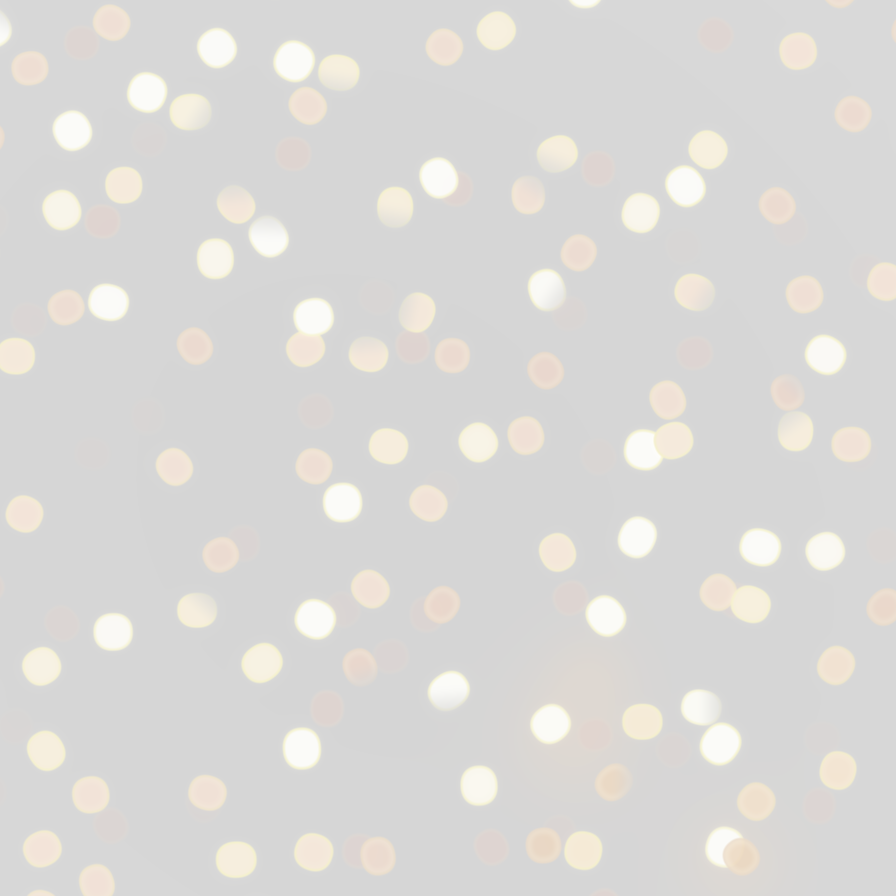
Reproduce this background procedurally as a Shadertoy shader.

```glsl
// Soft bokeh lights on a pale grey field: two jittered grids of slightly
// squashed discs, one faint and one bright, each disc tinted by its own heat
// and edged with a thin yellow rim. A warm haze sits at the lower right.

vec4 hash4(vec2 cell, float seed) {
    vec4 p = fract(vec4(cell.xyxy + seed) * vec4(0.1031, 0.1030, 0.0973, 0.1099));
    p += dot(p, p.wzxy + 33.33);
    return fract((p.xxyz + p.yzzw) * p.zywx);
}

float haze(vec2 p, vec2 center, float size) {
    vec2 d = (p - center) / size;
    return exp(-dot(d, d));
}

// Distance to a rounded, slightly stretched and turned disc.
float discDistance(vec2 d, float radius, float stretch, float angle) {
    float c = cos(angle), s = sin(angle);
    d = abs(mat2(c, -s, s, c) * d) / vec2(1.0 + stretch, 1.0 - stretch);
    return pow(pow(d.x, 2.25) + pow(d.y, 2.25), 1.0 / 2.25) - radius;
}

// Body colour from salmon through cream to white.
vec3 heatColor(float heat) {
    vec3 color = mix(vec3(0.925, 0.845, 0.80), vec3(0.955, 0.895, 0.85), smoothstep(0.0, 0.4, heat));
    color = mix(color, vec3(0.97, 0.945, 0.875), smoothstep(0.4, 0.65, heat));
    return mix(color, vec3(0.985, 0.985, 0.975), smoothstep(0.64, 0.78, heat));
}

vec3 brightDisc(vec3 base, vec2 d, vec4 look, float warmth, float soft) {
    float heat = look.x;
    float radius = mix(0.0196, 0.0222, heat) + 0.001 * (look.y - 0.5);
    float dist = discDistance(d, radius, 0.07 * look.z, 6.283 * look.w);
    float cover = 1.0 - smoothstep(-soft, soft, dist);

    // Body, a little lighter and yellower towards its edge.
    vec3 body = heatColor(heat);
    body.b -= 0.05 * warmth * (1.0 - heat);
    float outer = smoothstep(-0.011, -0.003, dist);
    body = mix(body, vec3(0.965, 0.93, 0.86), 0.4 * outer * (1.0 - smoothstep(0.6, 0.8, heat)));

    // Thin rim.
    float rim = smoothstep(-0.0042, -0.0008, dist);
    vec3 rimColor = mix(vec3(0.92, 0.86, 0.79), vec3(0.96, 0.95, 0.79), smoothstep(0.0, 0.6, heat));
    body = mix(body, rimColor, rim * mix(0.6, 0.85, look.y));

    // Some discs fade across one side.
    vec2 side = vec2(cos(6.283 * look.y), sin(6.283 * look.y));
    float fade = step(0.86, look.z) * smoothstep(-0.3, 1.2, dot(d, side) / radius);
    float alpha = mix(0.85, 0.98, smoothstep(0.0, 0.5, heat)) * (1.0 - 0.7 * fade);

    // Slight spill of light just outside the rim.
    base += vec3(0.025, 0.024, 0.016) * heat * exp(-max(dist, 0.0) / 0.003);
    return mix(base, body, cover * alpha);
}

vec3 faintDisc(vec3 base, vec2 d, vec4 look, float soft) {
    float dist = discDistance(d, 0.0195, 0.05 * look.z, 6.283 * look.w);
    float cover = 1.0 - smoothstep(-1.5 * soft, 1.5 * soft, dist);
    float rim = smoothstep(-0.005, -0.001, dist);
    vec3 tint = mix(vec3(0.89, 0.825, 0.805), vec3(0.89, 0.85, 0.82), rim);
    return mix(base, tint, cover * mix(0.15, 0.75, look.x * look.x));
}

void mainImage(out vec4 fragColor, in vec2 fragCoord) {
    vec2 p = fragCoord / iResolution.y;
    float soft = max(0.0014, 0.75 / iResolution.y);

    // Grey field, lighter towards the corners and the top right.
    vec2 q = fragCoord / iResolution.xy;
    vec3 color = vec3(0.834 + 0.022 * dot(q - 0.5, q - 0.5) + 0.008 * q.x * q.y);

    // Warm haze.
    float glow = haze(q, vec2(0.64, 0.18), 0.07) + 0.6 * haze(q, vec2(0.66, 0.25), 0.05)
               + 0.8 * haze(q, vec2(0.82, 0.04), 0.06);
    color = mix(color, vec3(0.92, 0.86, 0.80), 0.42 * min(glow, 1.0));
    float warmth = smoothstep(0.45, 0.1, q.y) * smoothstep(0.35, 0.7, q.x);

    // Faint discs on a coarse grid.
    vec2 cell = floor(p * 7.0);
    for (int y = -1; y <= 1; y++)
    for (int x = -1; x <= 1; x++) {
        vec2 id = cell + vec2(x, y);
        vec4 place = hash4(id, 71.0);
        if (place.z > 0.75) continue;
        vec2 center = (id + 0.05 + 0.9 * place.xy) / 7.0;
        color = faintDisc(color, p - center, hash4(id, 113.0), soft);
    }

    // Bright discs on a finer grid.
    cell = floor(p * 11.0);
    for (int y = -1; y <= 1; y++)
    for (int x = -1; x <= 1; x++) {
        vec2 id = cell + vec2(x, y);
        vec4 place = hash4(id, 17.0);
        if (place.z > 0.8) continue;
        vec2 center = (id + 0.08 + 0.84 * place.xy) / 11.0;
        color = brightDisc(color, p - center, hash4(id, 39.0), warmth, soft);
    }

    fragColor = vec4(clamp(color, 0.0, 1.0), 1.0);
}
```
